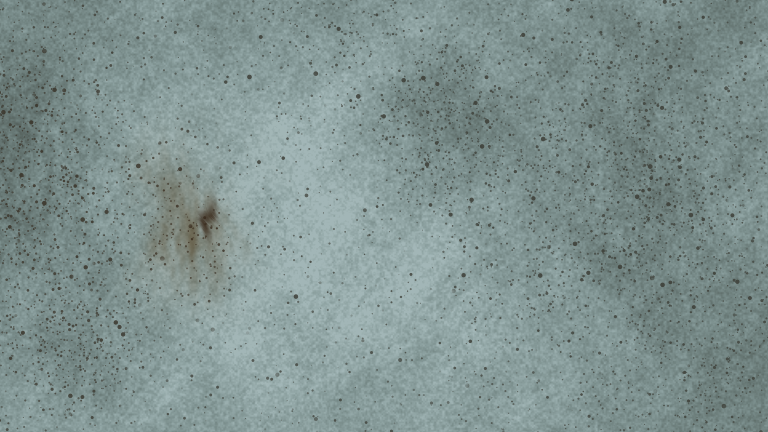
Give the GLSL for this texture, as a WebGL 2 fragment shader.

```glsl
#version 300 es
precision highp float;
// Weathered blue-grey plaster with dark pitting, grimy streaks and a rust stain.
uniform vec2 u_resolution;
out vec4 fragColor;

const vec3 SHADE = vec3(0.30, 0.33, 0.31);
const vec3 PALE = vec3(0.60, 0.68, 0.68);
const vec3 PIT = vec3(0.22, 0.22, 0.19);
const vec3 RUST = vec3(0.37, 0.31, 0.20);
const vec3 DEEP_RUST = vec3(0.20, 0.13, 0.07);

float hash(vec2 p) {
    vec3 q = fract(p.xyx * 0.1031);
    q += dot(q, q.yzx + 33.33);
    return fract((q.x + q.y) * q.z);
}

// Smooth value noise, 0 to 1
float grain(vec2 p) {
    vec2 cell = floor(p);
    vec2 f = fract(p);
    f *= f * (3.0 - 2.0 * f);
    vec2 e = vec2(1.0, 0.0);
    return mix(mix(hash(cell), hash(cell + e.xy), f.x),
               mix(hash(cell + e.yx), hash(cell + e.xx), f.x), f.y);
}

// Layered, rotated and warped sines, centred on zero
float clouds(vec2 p) {
    float sum = 0.0;
    float amplitude = 0.5;
    for (int i = 0; i < 5; i++) {
        p += 0.7 * sin(p.yx * 1.3 + float(i) * 1.7);
        sum += amplitude * sin(p.x) * sin(p.y);
        p = mat2(1.5, 1.1, -1.1, 1.5) * p + 2.3;
        amplitude *= 0.58;
    }
    return sum;
}

// Soft elliptical patch
float blot(vec2 p, vec2 centre, vec2 radius) {
    vec2 q = (p - centre) / radius;
    return exp(-dot(q, q));
}

// Cellular pits: one round speck in some of the cells
float pits(vec2 p, float scale, float density, float size, float pixel) {
    vec2 q = p * scale;
    vec2 home = floor(q);
    float blur = 0.6 * pixel * scale;
    float cover = 0.0;
    for (int y = -1; y <= 1; y++) {
        for (int x = -1; x <= 1; x++) {
            vec2 cell = home + vec2(x, y);
            vec2 centre = cell + vec2(hash(cell + 7.3), hash(cell + 51.9));
            float chance = density - hash(cell + 113.1);
            float radius = size * mix(0.4, 1.0, hash(cell + 31.7));
            float disc = 1.0 - smoothstep(radius - blur, radius + blur, length(q - centre));
            cover = max(cover, disc * smoothstep(0.0, 0.03, chance));
        }
    }
    return cover;
}

void main() {
    vec2 uv = gl_FragCoord.xy / u_resolution;
    vec2 p = gl_FragCoord.xy / u_resolution.y;
    float pixel = 1.0 / u_resolution.y;

    // Ragged patch coordinates and vertical streaks
    vec2 ragged = uv + 0.05 * vec2(clouds(p * 9.0), clouds(p * 8.0 + 4.0));
    float streak = 0.6 * grain(p * vec2(45.0, 9.0)) + 0.4 * grain(p * vec2(90.0, 30.0));
    float mottle = clouds(p * 4.0 + 1.5);

    // Grime gathers at the left edge, centre, right and around the rust
    float rust = blot(ragged, vec2(0.25, 0.48), vec2(0.06, 0.14));
    float grime = 0.8 * blot(ragged, vec2(0.02, 0.60), vec2(0.12, 0.32))
                + 0.8 * blot(ragged, vec2(0.57, 0.68), vec2(0.07, 0.15))
                + 0.6 * blot(ragged, vec2(0.83, 0.60), vec2(0.13, 0.42))
                + 0.6 * blot(ragged, vec2(0.13, 0.20), vec2(0.05, 0.11))
                + 0.4 * rust;
    grime = grime * (0.35 + 1.2 * streak) + 0.35 * max(mottle, 0.0);

    // Plaster tone: broad light, mottling, trowel relief and fine grain
    float light = blot(uv, vec2(0.42, 0.42), vec2(0.38, 0.62));
    float relief = clouds(p * 7.0) - clouds(p * 7.0 + vec2(0.05, -0.05));
    float tone = 0.62 + 0.40 * light - 0.36 * grime;
    tone += 0.16 * clouds(p * 5.0 + 8.0) + 0.12 * clouds(p * 21.0);
    tone += 0.22 * clamp(relief, -0.5, 0.5);
    tone += 0.26 * (grain(p * 150.0) - 0.5) + 0.20 * (grain(p * 270.0 + 40.0) - 0.5);
    tone = clamp(tone, 0.0, 1.1);
    vec3 colour = mix(SHADE, PALE, tone);
    colour.r -= 0.06 * tone * (1.0 - tone);

    // Rust wash with one dark drip
    colour = mix(colour, RUST, clamp(rust * (0.15 + 0.7 * streak), 0.0, 0.7));
    float drip = blot(uv + 0.012 * clouds(p * 30.0), vec2(0.274, 0.49), vec2(0.007, 0.035));
    colour = mix(colour, DEEP_RUST, 0.8 * drip);

    // Pits in three sizes, denser in the grime
    float coarse = pits(p, 44.0, 0.03 + 0.16 * grime, 0.24, pixel);
    float medium = pits(p + 3.1, 80.0, 0.04 + 0.24 * grime, 0.29, pixel);
    float fine = pits(p + 6.7, 140.0, 0.04 + 0.32 * grime, 0.36, pixel);
    float pitting = max(coarse, max(0.9 * medium, 0.75 * fine));
    float warmth = clamp(rust + 0.5 * blot(uv, vec2(0.05, 0.5), vec2(0.15, 0.5)), 0.0, 0.8);
    colour = mix(colour, mix(PIT, DEEP_RUST, warmth), 0.8 * pitting);

    fragColor = vec4(colour, 1.0);
}
```
